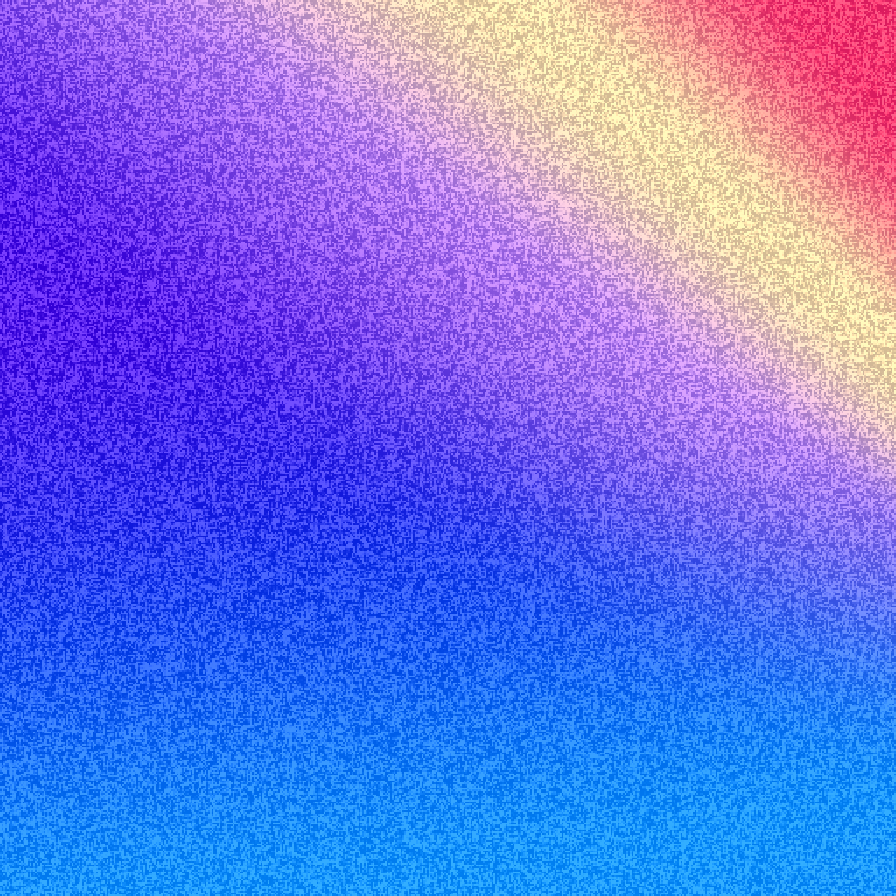
Give the GLSL for this background, as a Shadertoy shader.

```glsl
const vec3 VIOLET   = vec3(0.34, 0.12, 0.92);
const vec3 BLUE     = vec3(0.15, 0.25, 0.95);
const vec3 AZURE    = vec3(0.09, 0.59, 1.00);
const vec3 LAVENDER = vec3(0.77, 0.55, 0.95);
const vec3 CREAM    = vec3(0.97, 0.86, 0.66);
const vec3 RED      = vec3(1.00, 0.23, 0.45);

const float BASE_TILT   = 0.12;  // raises the azure toward the right
const float HAZE_SLOPE  = 1.20;  // lean of the lavender haze
const float BAND_SLOPE  = 1.579; // lean of the warm bands
const float BAND_SPREAD = 0.83;  // how far the warm bands fan out
const float GRAIN_CELLS = 512.0; // grain cells across the canvas
const float DASH_LENGTH = 3.0;   // cells in one grain dash
const vec3  GRAIN_TINT  = vec3(0.28, 0.25, 0.16);

float hash(vec2 p) {
    vec3 q = fract(p.xyx * 0.1031);
    q += dot(q, q.yzx + 33.33);
    return fract((q.x + q.y) * q.z);
}

// Random dashes along x, staggered from row to row
float dashes(vec2 cell) {
    float shift = floor(DASH_LENGTH * hash(vec2(cell.y, 57.0)));
    return hash(vec2(floor((cell.x + shift) / DASH_LENGTH), cell.y));
}

// Crossed dashes and specks, centred on zero
float grain(vec2 uv) {
    vec2 cell = floor(uv * GRAIN_CELLS);
    float across = dashes(cell);
    float upright = dashes(cell.yx + 719.0);
    float speck = hash(cell + 1373.0);
    float value = 0.32 * across + 0.32 * upright + 0.36 * speck;
    return smoothstep(0.34, 0.66, value) - 0.5;
}

void mainImage(out vec4 fragColor, in vec2 fragCoord) {
    vec2 uv = fragCoord / iResolution.xy;
    float depth = 1.0 - uv.y;

    // Cool base from violet down to azure
    float level = depth + BASE_TILT * uv.x;
    float azure = smoothstep(0.58, 1.06, level);
    vec3 color = mix(VIOLET, BLUE, smoothstep(0.34, 0.74, level));
    color = mix(color, AZURE, azure);

    // Diagonal lavender haze, fading downward
    float haze = smoothstep(-0.32, 0.38, uv.x - HAZE_SLOPE * depth);
    haze *= 1.0 - smoothstep(0.40, 0.92, depth);
    color = mix(color, LAVENDER, haze);

    // Fanned cream band and red corner
    float band = (uv.x - BAND_SLOPE * depth) / (1.0 - BAND_SPREAD * depth);
    color = mix(color, CREAM, smoothstep(0.14, 0.55, band));
    color = mix(color, RED, smoothstep(0.58, 0.90, band));

    // Grain, softer over the azure
    color += GRAIN_TINT * grain(uv) * (1.0 - 0.25 * azure);

    fragColor = vec4(clamp(color, 0.0, 1.0), 1.0);
}
```
